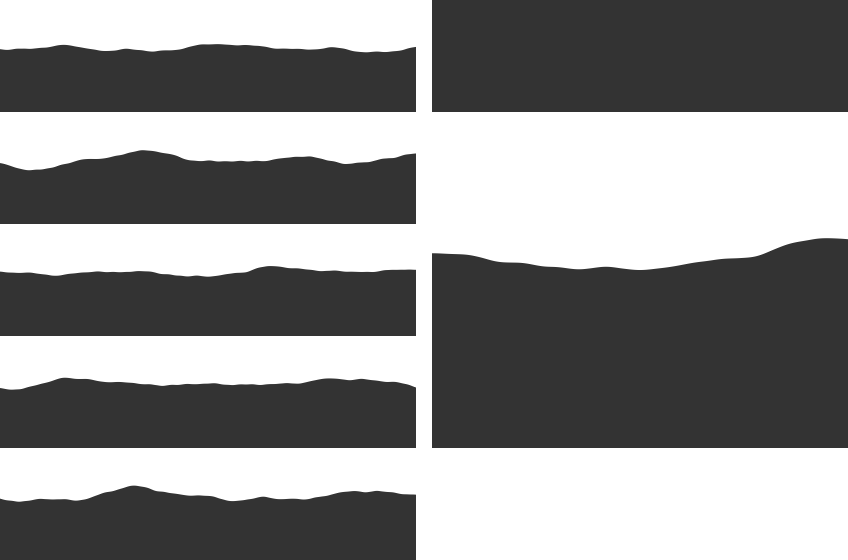
Left, the full canvas; right, a detail of the centre.
This pattern is drawn by a WebGL 1 fragment shader. Its source:

```glsl
precision highp float;

// Five stacked bands, each a dark rolling hill silhouette under a white sky.
// Every ridge is a sum of 1D gradient noise octaves with its own seed per row,
// and each hill ends in a straight level base where the next sky begins.

uniform vec2 u_resolution;

const float ROWS = 5.0;            // bands down the canvas
const float RIDGE_HEIGHT = 0.572;  // mean ridge, as a share of the band
const float RIDGE_SWING = 0.16;    // strength of the widest undulation
const float HILLS_ACROSS = 3.6;    // noise cells across the canvas
const int OCTAVES = 4;
const float LACUNARITY = 2.1;      // frequency step between octaves
const float GAIN = 0.42;           // amplitude step between octaves
const float ROW_SEED = 17.3;       // noise offset between rows
const float OCTAVE_SEED = 31.7;    // noise offset between octaves
const vec3 HILL_COLOR = vec3(0.2);
const vec3 SKY_COLOR = vec3(1.0);

// Random slope in -1..1 for a lattice point
float slopeAt(float cell) {
  float h = fract(cell * 0.1031);
  h *= h + 33.33;
  h *= h + h;
  return 2.0 * fract(h) - 1.0;
}

// 1D gradient noise with quintic blending
float gradientNoise(float x) {
  float cell = floor(x);
  float t = x - cell;
  float blend = t * t * t * (t * (t * 6.0 - 15.0) + 10.0);
  return mix(slopeAt(cell) * t, slopeAt(cell + 1.0) * (t - 1.0), blend);
}

// Height of the ridge within its band
float ridge(float x, float row) {
  float height = RIDGE_HEIGHT;
  float amplitude = RIDGE_SWING;
  float position = x * HILLS_ACROSS + (row + 1.0) * ROW_SEED;
  for (int i = 0; i < OCTAVES; i++) {
    height += amplitude * gradientNoise(position);
    position = position * LACUNARITY + OCTAVE_SEED;
    amplitude *= GAIN;
  }
  return height;
}

// Coverage of an edge, one pixel wide; positive distance is inside
float coverage(float distanceToEdge, float pixel) {
  return clamp(0.5 + distanceToEdge / pixel, 0.0, 1.0);
}

void main() {
  vec2 uv = gl_FragCoord.xy / u_resolution;
  float row = floor(uv.y * ROWS);
  float y = fract(uv.y * ROWS);
  float pixel = ROWS / u_resolution.y;

  // Hill between its base and ridge, plus the soft base of the band above
  float hill = coverage(ridge(uv.x, row) - y, pixel) * coverage(y, pixel);
  hill += coverage(y - 1.0, pixel);

  gl_FragColor = vec4(mix(SKY_COLOR, HILL_COLOR, hill), 1.0);
}
```
